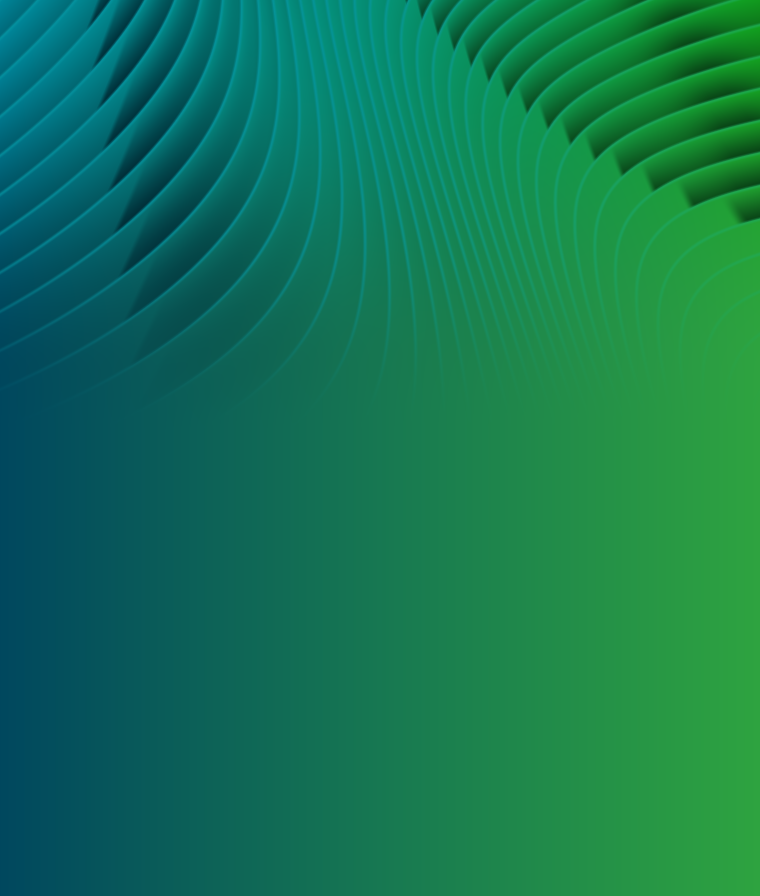
Give the GLSL for this background, as a WebGL 2 fragment shader.

```glsl
#version 300 es
precision highp float;
// Teal-to-green gradient with overlapping curved sheets fanning across the top.
uniform vec2 u_resolution;
out vec4 outColor;

// Horizontal ramps: left, middle, right
const vec3 LOW_LEFT = vec3(0.00, 0.28, 0.37);
const vec3 LOW_MID = vec3(0.09, 0.47, 0.32);
const vec3 LOW_RIGHT = vec3(0.18, 0.64, 0.25);
const vec3 TOP_LEFT = vec3(0.00, 0.53, 0.61);
const vec3 TOP_MID = vec3(0.02, 0.58, 0.47);
const vec3 TOP_RIGHT = vec3(0.07, 0.64, 0.12);
const vec3 RIM_LEFT = vec3(0.02, 0.58, 0.63);
const vec3 RIM_RIGHT = vec3(0.12, 0.67, 0.36);
const vec3 SHADOW_LEFT = vec3(0.00, 0.16, 0.20);
const vec3 SHADOW_RIGHT = vec3(0.03, 0.24, 0.08);

const float RIM_WIDTH = 0.0027;
const float RIM_STRENGTH = 0.65;
const float FOLD_START = 0.456;
const float LEFT_TOOTH = 0.05;
const float RIGHT_TOOTH = 0.026;
const float FADE_START = 0.23;
const float FADE_END = 0.48;

vec3 ramp(vec3 left, vec3 middle, vec3 right, float x) {
    return x < 0.5 ? mix(left, middle, x * 2.0) : mix(middle, right, x * 2.0 - 1.0);
}

// Sheet index at p, measured in canvas heights from the top left.
// Its whole-number level lines are the rims of the sheets.
float sheetIndex(vec2 p) {
    float slope = 23.0 - 30.0 * p.y;
    float flattening = pow(max(p.x - 0.5, 0.0), 2.0);
    float bendCentre = 0.345 + (0.82 - 0.23 * p.y) * p.y;
    float bendWidth = 0.104 + 0.1 * p.y;
    float bendHeight = 9.5 + 27.0 * p.y;
    float bend = 0.5 + 0.5 * tanh((p.x - bendCentre) / bendWidth);
    return -6.0 + 23.0 * p.y + slope * (p.x - flattening) + bendHeight * bend;
}

// Height above the curved crease on the right
float aboveFold(vec2 p) {
    float t = p.x - FOLD_START;
    return t * (1.05 - 1.07 * t) - p.y;
}

// Dark hollow between the sheets: abrupt on its left side, soft on its right
float leftHollow(vec2 p, float across) {
    float offset = p.x - 0.125 - 0.13 * p.y + LEFT_TOOTH * (across - 0.5);
    float width = offset < 0.0 ? 0.012 : 0.145;
    float core = exp(-offset * offset / (width * width));
    return max(core, 0.33 * (1.0 - smoothstep(0.25, 0.42, p.x)));
}

// Shadow under the folded sheets, with a second crease near the corner
float rightHollow(vec2 p, float across) {
    float depth = aboveFold(p) + RIGHT_TOOTH * (across - 0.7);
    float deep = 0.42 + 0.58 * exp(-max(depth, 0.0) / 0.06);
    float farCrease = exp(-pow((p.x - 0.74 - 0.6 * p.y) / 0.05, 2.0));
    return smoothstep(-0.004, 0.005, depth) * min(deep + 0.55 * farCrease, 1.0);
}

void main() {
    vec2 uv = gl_FragCoord.xy / u_resolution;
    vec2 p = vec2(gl_FragCoord.x / u_resolution.y, 1.0 - uv.y);

    // Backdrop
    vec3 low = ramp(LOW_LEFT, LOW_MID, LOW_RIGHT, uv.x);
    vec3 top = ramp(TOP_LEFT, TOP_MID, TOP_RIGHT, uv.x);
    vec3 color = mix(top, low, smoothstep(0.0, 0.42, p.y));

    // Sheets
    float index = sheetIndex(p);
    float across = fract(index);
    float indexPerPixel = max(length(vec2(dFdx(index), dFdy(index))), 1e-4);
    float pixel = 1.0 / u_resolution.y;
    float rimDistance = min(across, 1.0 - across) / indexPerPixel * pixel;
    float fade = 1.0 - smoothstep(FADE_START, FADE_END, p.y);

    // Shadows deepen towards the rim of the next sheet
    float edge = clamp((1.0 - across) / indexPerPixel, 0.0, 1.0);
    float shade = across * edge;
    float left = leftHollow(p, across);
    float right = rightHollow(p, across);
    float middle = 0.12 * (1.0 - smoothstep(0.45, 0.65, p.x));
    float shadow = clamp(max(max(left, right), middle) * shade, 0.0, 1.0);
    vec3 shadowColor = mix(SHADOW_LEFT, SHADOW_RIGHT, smoothstep(0.2, 0.75, uv.x));
    color = mix(color, shadowColor, shadow * fade);

    // Bright rims
    float rim = 1.0 - smoothstep(0.0, RIM_WIDTH + 0.5 * pixel, rimDistance);
    vec3 rimColor = mix(RIM_LEFT, RIM_RIGHT, smoothstep(0.4, 1.0, uv.x));
    color = mix(color, rimColor, RIM_STRENGTH * rim * fade);

    outColor = vec4(color, 1.0);
}
```
